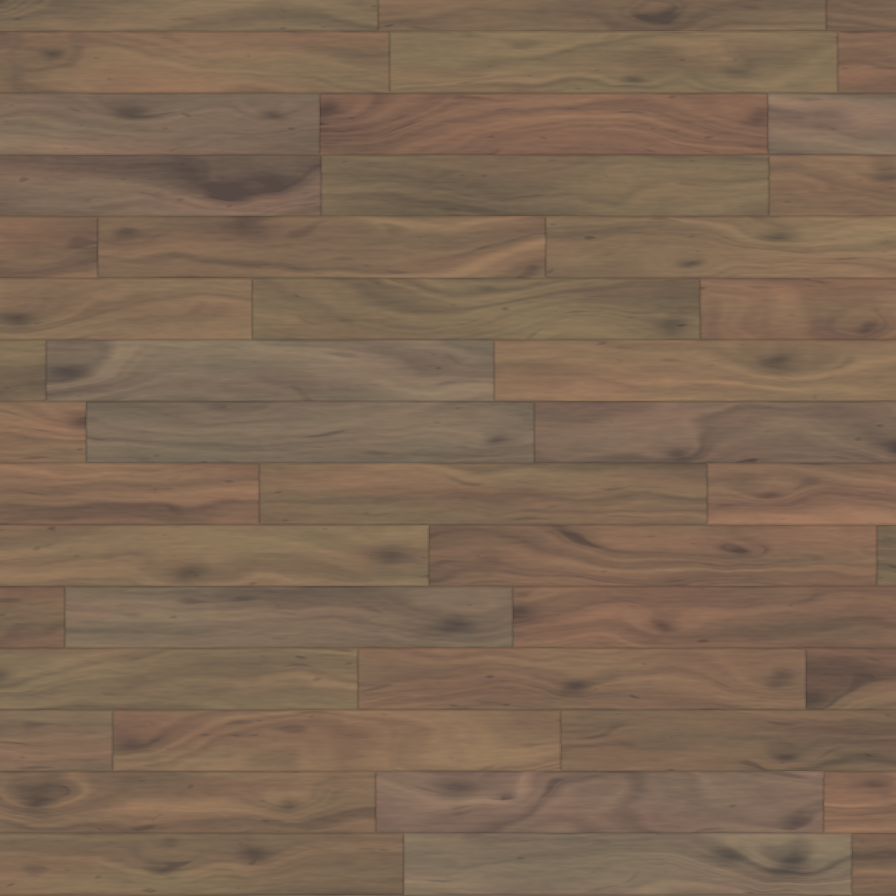
This texture is drawn by a three.js fragment shader. Its source:

```glsl
varying vec2 vUv;

vec2 hash2(vec2 p) {
  vec3 q = fract(p.xyx * vec3(0.1031, 0.1030, 0.0973));
  q += dot(q, q.yzx + 33.33);
  return fract((q.xx + q.yz) * q.zy);
}

float gradientNoise(vec2 p) {
  vec2 i = floor(p);
  vec2 f = p - i;
  vec2 u = f * f * f * (f * (f * 6.0 - 15.0) + 10.0);
  float a = dot(hash2(i) * 2.0 - 1.0, f);
  float b = dot(hash2(i + vec2(1, 0)) * 2.0 - 1.0, f - vec2(1, 0));
  float c = dot(hash2(i + vec2(0, 1)) * 2.0 - 1.0, f - vec2(0, 1));
  float d = dot(hash2(i + vec2(1, 1)) * 2.0 - 1.0, f - vec2(1, 1));
  return mix(mix(a, b, u.x), mix(c, d, u.x), u.y);
}

// x: dark core, y: swelling of the grain around it
vec2 knots(vec2 local, vec2 id) {
  vec2 sum = vec2(0.0);
  for (int i = 1; i <= 3; i++) {
    vec2 place = hash2(id + float(i) * 17.3);
    vec2 trait = hash2(id + float(i) * 29.7);
    vec2 d = local - vec2(place.x * 7.26, 0.15 + 0.7 * place.y);
    d.y += 0.12 * gradientNoise(local * vec2(2.0, 3.0) + id * 7.0);
    d *= vec2(3.5, 8.0) / mix(0.6, 1.3, trait.y);
    float r2 = dot(d, d);
    sum += step(0.5, trait.x) * vec2(exp(-r2), exp(-r2 * 0.1));
  }
  return sum;
}

void main() {
  // Staggered planks, two lengths across and fourteen and a half rows up
  float y = vUv.y * 14.53 - 0.02;
  float row = floor(y);
  float x = vUv.x * 2.0 - hash2(vec2(row + 4.0, 11.0)).x;
  vec2 id = vec2(floor(x), row) + 20.0;
  vec2 local = vec2(fract(x) * 7.26, fract(y));
  vec2 character = hash2(id * 3.7);
  vec2 variety = hash2(id * 5.3 + 2.0);
  vec2 p = local + hash2(id) * 90.0;

  // Growth rings: bands that follow a warped height field
  vec2 knot = knots(local, id);
  float figure = mix(0.35, 1.3, variety.x);
  float height = p.y * 0.8
    + figure * gradientNoise(p * vec2(0.24, 0.8))
    + 0.14 * gradientNoise(p * vec2(1.1, 3.0))
    + 0.35 * knot.y;
  float rings = gradientNoise(vec2(p.x * 0.14, height * 4.5))
    + 0.6 * gradientNoise(vec2(p.x * 0.3 + 40.0, height * 11.0));

  // Broad shading, fine fibres and short dark flecks
  float broad = gradientNoise(p * vec2(0.25, 1.5) + 31.0);
  float fibre = gradientNoise(p * vec2(1.6, 15.0))
    + 0.7 * gradientNoise(p * vec2(5.0, 24.0) + 13.0);
  float fleck = smoothstep(0.26, 0.55, gradientNoise(vec2(p.x * 1.3, height * 8.0) + 57.0));
  float pore = smoothstep(0.38, 0.6, gradientNoise(p * vec2(3.5, 9.0) + 71.0));

  float tone = 0.59 + 0.5 * rings + 0.36 * broad + 0.17 * fibre
    + 0.24 * (character.x - 0.5)
    - 0.28 * fleck - 0.3 * pore - 0.5 * knot.x - 0.06 * knot.y;
  tone = clamp(tone, -0.1, 1.05);

  vec3 darkWalnut = vec3(0.36, 0.305, 0.27);
  vec3 paleWalnut = vec3(0.595, 0.48, 0.375);
  vec3 wood = mix(darkWalnut, paleWalnut, tone);

  // Each plank leans reddish, olive or grey
  float lean = clamp(character.y + 0.7 * gradientNoise(p * vec2(0.3, 2.0) + 83.0), 0.0, 1.0);
  wood *= mix(vec3(1.035, 0.965, 0.97), vec3(0.975, 1.02, 0.985), lean);
  wood = mix(wood, vec3(dot(wood, vec3(0.3, 0.6, 0.1))), 0.22 * smoothstep(0.6, 1.0, variety.y));

  // Fine seams between planks
  vec2 edge = min(local, vec2(7.26, 1.0) - local);
  float seam = 1.0 - smoothstep(0.0, 0.04, min(edge.x, edge.y));
  wood *= 1.0 - 0.13 * seam;

  gl_FragColor = vec4(wood, 1.0);
}
```
